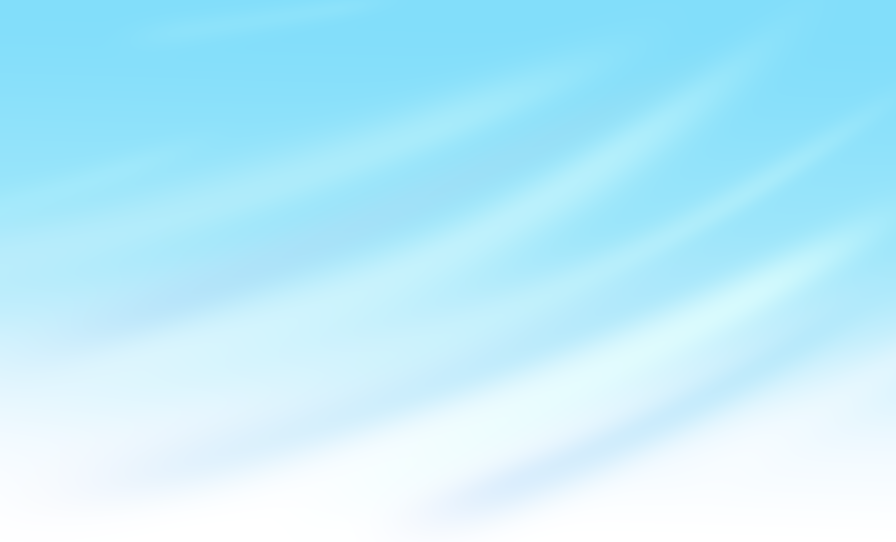
This background is drawn by a Shadertoy shader. Its source:

```glsl
// Soft bands of light sweeping up across a pale blue to white sky.
// Each band follows a parabola through three points, with a Gaussian
// profile that is wider on one side and fades out at both ends.

const vec3 SKY = vec3(0.51, 0.87, 0.98);
const vec3 AZURE = vec3(0.56, 0.885, 0.98);
const vec3 HAZE = vec3(0.79, 0.94, 0.99);
const vec3 MIST = vec3(0.95, 0.98, 1.0);
const vec3 WHITE = vec3(1.0);
const vec3 AQUA = vec3(0.71, 0.95, 0.99);
const vec3 ICE = vec3(0.84, 0.96, 0.99);
const vec3 LAVENDER = vec3(0.87, 0.92, 0.99);

// Height at x of the parabola through three points.
float arcHeight(float x, vec2 a, vec2 m, vec2 b) {
    float wa = (x - m.x) * (x - b.x) / ((a.x - m.x) * (a.x - b.x));
    float wm = (x - a.x) * (x - b.x) / ((m.x - a.x) * (m.x - b.x));
    float wb = (x - a.x) * (x - m.x) / ((b.x - a.x) * (b.x - m.x));
    return a.y * wa + m.y * wm + b.y * wb;
}

// Blend a tapering band over the base; spread = width above, width below.
vec3 addBand(vec3 base, vec2 p, vec2 a, vec2 m, vec2 b, vec2 spread,
             vec3 startTint, vec3 endTint, float opacity) {
    float t = (p.x - a.x) / (b.x - a.x);
    float along = clamp(t, 0.0, 1.0);
    float offset = p.y - arcHeight(p.x, a, m, b);
    float side = smoothstep(-0.02, 0.02, offset);
    float width = mix(spread.y, spread.x, side) * mix(1.15, 0.7, along);
    float profile = exp(-offset * offset / (width * width));
    float ends = smoothstep(-0.15, 0.22, t) * (1.0 - smoothstep(0.75, 1.1, t));
    return mix(base, mix(startTint, endTint, along), opacity * profile * ends);
}

// Vertical sky gradient, a little deeper towards the right.
vec3 skyGradient(vec2 p) {
    float h = p.y + 0.05 * p.x;
    vec3 color = mix(WHITE, MIST, smoothstep(0.03, 0.24, h));
    color = mix(color, HAZE, smoothstep(0.18, 0.44, h));
    color = mix(color, vec3(0.61, 0.90, 0.98), smoothstep(0.36, 0.64, h));
    return mix(color, SKY, smoothstep(0.55, 1.0, h));
}

void mainImage(out vec4 fragColor, in vec2 fragCoord) {
    vec2 p = fragCoord / iResolution.xy;
    vec3 color = skyGradient(p);

    // Faint wisps at the upper left and lower right
    color = addBand(color, p, vec2(-0.20, 0.54), vec2(0.05, 0.64),
                    vec2(0.23, 0.74), vec2(0.035), AQUA, AQUA, 0.3);
    color = addBand(color, p, vec2(0.15, 0.93), vec2(0.30, 0.965),
                    vec2(0.44, 1.0), vec2(0.025), AQUA, AQUA, 0.2);
    color = addBand(color, p, vec2(0.78, 0.12), vec2(0.92, 0.25),
                    vec2(1.10, 0.43), vec2(0.06), WHITE, MIST, 0.4);

    // Blue and lavender troughs between the bands
    color = addBand(color, p, vec2(0.05, 0.345), vec2(0.417, 0.59),
                    vec2(0.78, 0.87), vec2(0.055, 0.05),
                    vec3(0.74, 0.89, 0.98), AZURE * 0.98, 0.85);
    color = addBand(color, p, vec2(0.05, 0.09), vec2(0.586, 0.353),
                    vec2(0.95, 0.64), vec2(0.07, 0.055),
                    vec3(0.93, 0.95, 0.99), vec3(0.58, 0.89, 0.98), 0.8);
    color = addBand(color, p, vec2(0.46, 0.05), vec2(0.755, 0.241),
                    vec2(1.03, 0.52), vec2(0.045, 0.055),
                    LAVENDER, vec3(0.66, 0.91, 0.98), 0.8);

    // Bright bands, upper to lower
    color = addBand(color, p, vec2(-0.20, 0.44), vec2(0.37, 0.69),
                    vec2(0.70, 0.905), vec2(0.07, 0.055),
                    vec3(0.76, 0.93, 0.985), vec3(0.66, 0.93, 0.98), 0.8);
    color = addBand(color, p, vec2(0.0, 0.28), vec2(0.52, 0.55),
                    vec2(0.87, 0.93), vec2(0.065, 0.085),
                    vec3(0.91, 0.97, 0.995), vec3(0.68, 0.94, 0.985), 0.85);
    color = addBand(color, p, vec2(0.32, 0.29), vec2(0.73, 0.547),
                    vec2(1.0, 0.82), vec2(0.04, 0.035),
                    ICE, vec3(0.66, 0.93, 0.98), 0.7);
    color = addBand(color, p, vec2(0.30, 0.04), vec2(0.677, 0.315),
                    vec2(1.0, 0.60), vec2(0.065, 0.06),
                    WHITE, vec3(0.80, 0.98, 0.99), 0.9);

    fragColor = vec4(color, 1.0);
}
```
